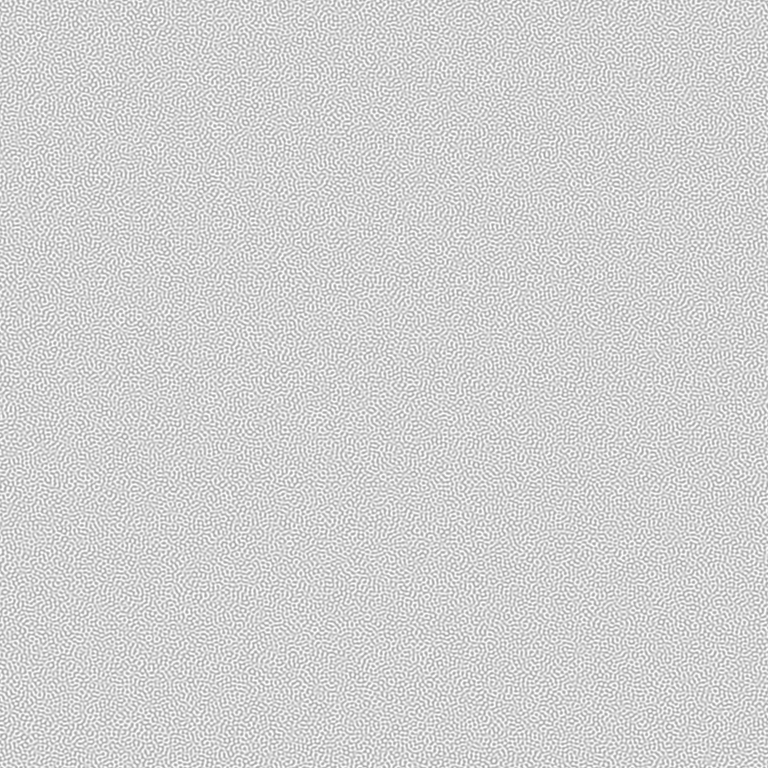
This texture is drawn by a WebGL 1 fragment shader. Its source:

```glsl
precision highp float;

uniform vec2 u_resolution;

#define WAVES 56
#define CYCLES 180.0       // ridges across the canvas
#define SPREAD 0.45        // relative variation of ridge width
#define EVENNESS 0.6       // 0 = ridges fade in and out, 1 = all equally strong
#define MID_GREY 0.824
#define GREY_SWING 0.175

const float PI = 3.14159265;

float hash(float n) {
  return fract(sin(n * 127.1 + 11.7) * 43758.5453);
}

// Isotropic maze of short ridges, about -1..1.
// Dividing by the local envelope evens out their strength.
float labyrinth(vec2 p) {
  float even = 0.0;
  vec2 odd = vec2(0.0);
  for (int i = 0; i < WAVES; i++) {
    float n = float(i);
    float angle = PI * (n + hash(n)) / float(WAVES);
    vec2 dir = vec2(cos(angle), sin(angle));
    float freq = CYCLES * (1.0 + SPREAD * (hash(n + 61.3) - 0.5));
    float phase = 2.0 * PI * (freq * dot(p, dir) + hash(n + 137.9));
    even += cos(phase);
    odd += dir * sin(phase);
  }
  float localPower = even * even + 2.0 * dot(odd, odd);
  float meanPower = 1.5 * float(WAVES);
  return even / sqrt(mix(meanPower, localPower, EVENNESS));
}

void main() {
  float side = min(u_resolution.x, u_resolution.y);
  vec2 p = gl_FragCoord.xy / side;

  // Fade to the mean where ridges become finer than the pixel grid
  float cyclesPerPixel = CYCLES / side;
  float visible = 1.0 - smoothstep(0.45, 0.8, cyclesPerPixel);

  float ridge = clamp(labyrinth(p), -1.05, 1.05);
  float grey = MID_GREY + GREY_SWING * visible * ridge;
  gl_FragColor = vec4(vec3(grey), 1.0);
}
```
